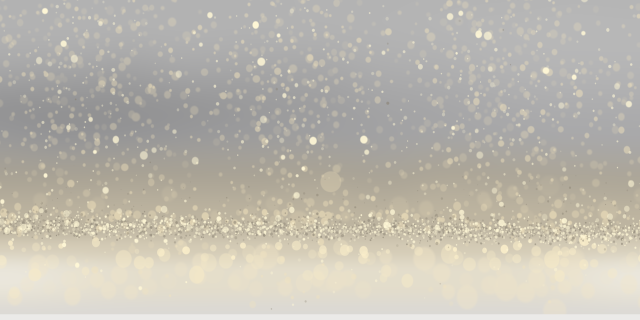
Give the GLSL for this background, as a Shadertoy shader.

```glsl
#define FLOOR_EDGE 0.018
#define GLITTER_Y 0.285
#define DUST_AMOUNT 0.85
#define SPARK_AMOUNT 0.36
#define CLUSTER_PERIOD 0.65
#define CLUSTER_START 0.27
#define CREAM vec3(0.95, 0.89, 0.74)
#define WARM_WHITE vec3(1.0, 0.97, 0.84)
#define SHADOW vec3(0.53, 0.50, 0.44)

vec3 hash3(vec2 p) {
    vec3 q = fract(p.xyx * vec3(0.1031, 0.1030, 0.0973));
    q += dot(q, q.yxz + 33.33);
    return fract((q.xxy + q.yzz) * q.zyx);
}

float noise(vec2 p) {
    vec2 i = floor(p), f = fract(p);
    f *= f * (3.0 - 2.0 * f);
    vec2 e = vec2(1.0, 0.0);
    return mix(mix(hash3(i).x, hash3(i + e).x, f.x),
               mix(hash3(i + e.yx).x, hash3(i + e.xx).x, f.x), f.y);
}

float bell(float x, float centre, float width) {
    float t = (x - centre) / width;
    return exp(-t * t);
}

// Scattered soft discs; radii = (smallest, largest), band = (centre, width) in height
float discs(vec2 p, float cell, vec2 radii, float blur, vec2 band,
            float amount, float clustering, float seed) {
    vec2 home = floor(p / cell);
    float clear = 1.0;
    float soft = max(blur, 0.75 / iResolution.y);
    for (int j = -1; j <= 1; j++) {
        for (int i = -1; i <= 1; i++) {
            vec2 id = home + vec2(i, j);
            vec3 place = hash3(id + seed);
            vec3 look = hash3(id + seed + 71.7);
            vec2 centre = (id + place.xy) * cell;
            float wave = cos((centre.x - CLUSTER_START) * 6.2832 / CLUSTER_PERIOD);
            float chance = amount * bell(centre.y, band.x, band.y)
                         * (1.0 + clustering * wave);
            float radius = mix(radii.x, radii.y, look.x * look.x);
            vec2 offset = p - centre;
            offset.x *= 1.0 + 0.2 * look.z;
            float cover = 1.0 - smoothstep(radius - soft, radius + soft, length(offset));
            clear *= 1.0 - cover * step(place.z, chance) * mix(0.3, 1.0, look.y);
        }
    }
    return 1.0 - clear;
}

// Grey air, warm horizon and pale floor
vec3 backdrop(vec2 p) {
    float y = p.y + 0.03 * (noise(p * 5.0) - 0.5) * smoothstep(0.2, 0.4, p.y);
    vec3 col = mix(vec3(0.86, 0.85, 0.83), vec3(0.89, 0.865, 0.795), smoothstep(0.02, 0.11, y));
    col = mix(col, vec3(0.83, 0.795, 0.71), smoothstep(0.15, 0.23, y));
    col = mix(col, vec3(0.74, 0.705, 0.625), smoothstep(0.22, 0.30, y));
    col = mix(col, vec3(0.665, 0.64, 0.585), smoothstep(0.31, 0.48, y));
    col = mix(col, vec3(0.63, 0.63, 0.635), smoothstep(0.43, 0.60, y));
    col = mix(col, vec3(0.70, 0.70, 0.70), smoothstep(0.62, 0.95, y));
    col -= 0.06 * bell(p.x, 0.25, 0.60) * bell(y, 0.65, 0.13);
    col += 0.045 * smoothstep(0.9, 1.8, p.x) * bell(y, 0.72, 0.22);
    float sides = bell(p.x, 0.0, 0.28) + bell(p.x, 2.0, 0.25);
    return mix(col, vec3(0.93, 0.92, 0.89), 0.7 * sides * bell(y, 0.13, 0.07));
}

void mainImage(out vec4 fragColor, in vec2 fragCoord) {
    vec2 p = fragCoord / iResolution.y;
    vec3 col = backdrop(p);

    // Falling dust, from blurred to sharp
    float dust = discs(p, 0.040, vec2(0.006, 0.014), 0.004, vec2(0.78, 0.38), DUST_AMOUNT, 0.4, 3.0);
    col = mix(col, CREAM, 0.33 * dust);
    dust = discs(p, 0.043, vec2(0.004, 0.012), 0.003, vec2(0.70, 0.40), DUST_AMOUNT, 0.45, 19.0);
    col = mix(col, CREAM, 0.52 * dust);
    dust = discs(p, 0.036, vec2(0.002, 0.006), 0.002, vec2(0.65, 0.40), 0.50, 0.4, 29.0);
    col = mix(col, WARM_WHITE, 0.65 * dust);
    float sparks = discs(p, 0.075, vec2(0.006, 0.014), 0.003, vec2(0.66, 0.45), SPARK_AMOUNT, 0.4, 37.0);
    col = mix(col, WARM_WHITE, sparks);

    // Hazy bubbles above the horizon
    float haze = discs(p, 0.075, vec2(0.014, 0.038), 0.007, vec2(0.355, 0.06), 0.75, 0.0, 53.0);
    col = mix(col, CREAM, 0.22 * haze);
    float bubble = length(p - vec2(1.034, 0.432));
    col = mix(col, CREAM, 0.30 * (1.0 - smoothstep(0.030, 0.035, bubble)));
    float rim = discs(p, 0.030, vec2(0.005, 0.014), 0.003, vec2(0.320, 0.035), 0.85, 0.0, 67.0);
    col = mix(col, CREAM, 0.65 * rim);

    // Large floor bokeh
    float pool = discs(p, 0.060, vec2(0.022, 0.044), 0.006, vec2(0.135, 0.055), 0.95, 0.0, 83.0);
    col = mix(col, vec3(0.95, 0.90, 0.78), 0.45 * pool);
    pool = discs(p, 0.050, vec2(0.013, 0.030), 0.003, vec2(0.180, 0.040), 0.90, 0.0, 97.0);
    col = mix(col, vec3(0.97, 0.92, 0.78), 0.60 * pool);
    pool = discs(p, 0.036, vec2(0.007, 0.018), 0.002, vec2(0.225, 0.025), 0.80, 0.0, 113.0);
    col = mix(col, vec3(1.0, 0.95, 0.80), 0.80 * pool);

    // Glitter line, dropping slightly to the right
    vec2 g = p + vec2(0.0, 0.012 * (p.x - 1.0));
    float dark = discs(g, 0.010, vec2(0.002, 0.005), 0.001, vec2(GLITTER_Y, 0.028), 0.80, 0.0, 131.0);
    col = mix(col, SHADOW, 0.65 * dark);
    float light = discs(g, 0.009, vec2(0.002, 0.005), 0.001, vec2(GLITTER_Y, 0.028), 0.85, 0.0, 149.0);
    col = mix(col, WARM_WHITE, 0.90 * light);
    float specks = discs(p, 0.024, vec2(0.001, 0.004), 0.001, vec2(0.37, 0.06), 0.35, 0.0, 167.0);
    col = mix(col, SHADOW, 0.50 * specks);
    float glints = discs(p, 0.036, vec2(0.004, 0.011), 0.002, vec2(0.30, 0.045), 0.60, 0.0, 181.0);
    col = mix(col, WARM_WHITE, 0.95 * glints);

    // Plain strip along the lower edge
    float aa = 0.75 / iResolution.y;
    float strip = 1.0 - smoothstep(FLOOR_EDGE - aa, FLOOR_EDGE + aa, p.y);
    col = mix(col, vec3(0.92, 0.916, 0.91), strip);
    fragColor = vec4(clamp(col, 0.0, 1.0), 1.0);
}
```
